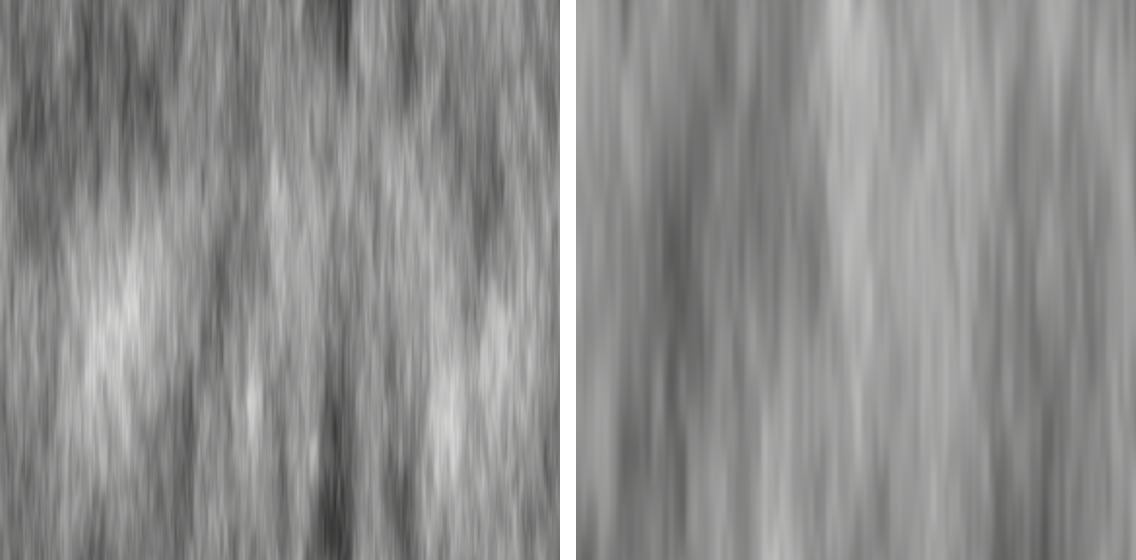
Left, the full canvas; right, a detail of the centre.
Give the GLSL for this texture, as a Shadertoy shader.

```glsl
// Tileable brushed grey surface with soft vertical streaks of many widths.

const vec3  MEAN_GREY    = vec3(0.541, 0.541, 0.539);
const float CONTRAST     = 0.205;
const int   OCTAVES      = 6;
const float WIDE_COLUMNS = 9.0;   // streaks across the canvas, widest layer
const float LONG_ROWS    = 2.0;   // streaks along the canvas, longest layer
const float ROW_GROWTH   = 1.65;  // how fast streaks shorten per layer
const float GAIN         = 0.78;  // strength of each finer layer

// Integer hash of a lattice cell and layer, from 0 to 1
float hash(vec2 cell, int layer) {
    uint h = uint(cell.x) * 1597334677u ^ uint(cell.y) * 3812015801u;
    h ^= uint(layer + 1) * 2654435769u;
    h = (h ^ (h >> 16)) * 2246822519u;
    h = (h ^ (h >> 13)) * 3266489917u;
    h ^= h >> 16;
    return float(h >> 8) / 16777216.0;
}

float fade(float t) {
    return t * t * t * (t * (t * 6.0 - 15.0) + 10.0);
}

// Wrapping noise along one column, shifted so that rows do not line up
float columnNoise(float column, float y, float rows, int layer) {
    y += rows * hash(vec2(column, 977.0), layer + 31);
    float row = floor(y);
    float low = hash(vec2(column, mod(row, rows)), layer);
    float high = hash(vec2(column, mod(row + 1.0, rows)), layer);
    return mix(low, high, fade(y - row)) * 2.0 - 1.0;
}

// Blend of neighbouring columns, wrapping at the canvas edges
float streakNoise(vec2 uv, vec2 cells, int layer) {
    float x = uv.x * cells.x + hash(vec2(13.0, 71.0), layer + 67);
    float column = floor(x);
    float left = columnNoise(mod(column, cells.x), uv.y * cells.y, cells.y, layer);
    float right = columnNoise(mod(column + 1.0, cells.x), uv.y * cells.y, cells.y, layer);
    return mix(left, right, fade(x - column));
}

// Layers from broad bands down to hairlines, scaled to constant variance
float streaks(vec2 uv) {
    float sum = 0.0, power = 0.0, amplitude = 1.0;
    float columns = WIDE_COLUMNS, rows = LONG_ROWS;
    for (int i = 0; i < OCTAVES; i++) {
        vec2 cells = vec2(columns, floor(rows + 0.5));
        sum += amplitude * streakNoise(uv, cells, i);
        power += amplitude * amplitude;
        amplitude *= GAIN;
        columns *= 2.0;
        rows *= ROW_GROWTH;
    }
    return sum / sqrt(power);
}

void mainImage(out vec4 fragColor, in vec2 fragCoord) {
    vec2 uv = fragCoord / iResolution.xy;
    vec3 color = MEAN_GREY + CONTRAST * streaks(uv);
    fragColor = vec4(clamp(color, 0.0, 1.0), 1.0);
}
```
